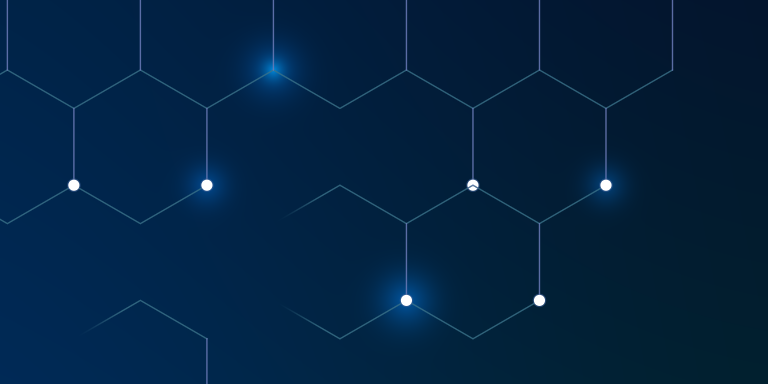
A WebGL 1 fragment shader for this background:

```glsl
precision highp float;
uniform vec2 u_resolution;

#define SIDE 0.2
#define COLUMN 0.17321
#define ORIGIN vec2(0.0192, 0.8177)
#define LINE_HALF 0.0018
#define DOT_RADIUS 0.0145
#define UPRIGHT_COLOR vec3(0.42, 0.48, 0.72)
#define SLANT_COLOR vec3(0.23, 0.45, 0.54)
#define GLOW_BLUE vec3(0.0, 0.24, 0.46)
#define GLOW_TEAL vec3(0.0, 0.30, 0.34)

// Lattice vertex: each row zigzags between raised and lowered points
vec2 vertex(float column, float row) {
  float lowered = mod(column + row, 2.0);
  return ORIGIN + vec2(column * COLUMN, -1.5 * SIDE * row - 0.5 * SIDE * lowered);
}

// x: distance to the segment, y: position along it
vec2 segment(vec2 p, vec2 a, vec2 b) {
  vec2 ab = b - a;
  float t = clamp(dot(p - a, ab) / dot(ab, ab), 0.0, 1.0);
  return vec2(length(p - a - ab * t), t);
}

float cover(float d, float radius, float pixel) {
  return clamp((radius - d) / pixel + 0.5, 0.0, 1.0);
}

float within(float k, vec2 span) {
  return step(span.x - 0.5, k) * step(k, span.y + 0.5);
}

// Two column spans per row that carry slanted edges
vec4 slantSpans(float row) {
  if (row < 0.5) return vec4(-1.0, 9.0, 20.0, 20.0);
  if (row < 1.5) return vec4(-1.0, 2.0, 4.0, 8.0);
  if (row < 2.5) return vec4(1.0, 2.0, 4.0, 7.0);
  return vec4(20.0);
}

// Two column spans per row that carry upright edges
vec4 uprightSpans(float row) {
  if (row < 0.5) return vec4(0.0, 10.0, 20.0, 20.0);
  if (row < 1.5) return vec4(1.0, 3.0, 7.0, 9.0);
  if (row < 2.5) return vec4(6.0, 8.0, 20.0, 20.0);
  return vec4(3.0, 3.0, 20.0, 20.0);
}

float glow(vec2 p, vec2 center, float radius) {
  float d = length(p - center) / radius;
  return 0.55 * exp(-d * d) + 0.45 * exp(-3.0 * d);
}

vec3 backdrop(vec2 uv) {
  vec3 left = mix(vec3(0.0, 0.165, 0.345), vec3(0.0, 0.14, 0.285), uv.y);
  vec3 right = mix(vec3(0.005, 0.125, 0.18), vec3(0.012, 0.08, 0.175), uv.y);
  return mix(left, right, smoothstep(-0.15, 1.1, uv.x));
}

void main() {
  vec2 p = gl_FragCoord.xy / u_resolution.y;
  float pixel = 1.0 / u_resolution.y;
  vec3 color = backdrop(gl_FragCoord.xy / u_resolution);

  // Soft lights on chosen vertices
  color += GLOW_BLUE * 0.75 * glow(p, vertex(4.0, 0.0), 0.075);
  color += GLOW_TEAL * 0.8 * glow(p, vertex(4.0, 0.0), 0.03);
  color += GLOW_BLUE * 0.7 * glow(p, vertex(3.0, 1.0), 0.055);
  color += GLOW_BLUE * 0.7 * glow(p, vertex(9.0, 1.0), 0.055);
  color += GLOW_BLUE * 0.9 * glow(p, vertex(6.0, 2.0), 0.075);

  // Gather edges and nodes of the partial honeycomb
  float slant = 0.0;
  float upright = 0.0;
  float node = 0.0;
  float rim = 0.0;
  for (int j = 0; j < 4; j++) {
    float row = float(j);
    vec4 slants = slantSpans(row);
    vec4 uprights = uprightSpans(row);
    for (int i = 0; i < 12; i++) {
      float k = float(i) - 1.0;
      vec2 a = vertex(k, row);

      // The first edge of every span fades in from its left end
      vec2 s = segment(p, a, vertex(k + 1.0, row));
      float first = max(within(k, slants.xx), within(k, slants.zz));
      float fade = mix(1.0, smoothstep(0.03, 0.8, s.y), first);
      float shown = max(within(k, slants.xy), within(k, slants.zw));
      slant = max(slant, shown * fade * cover(s.x, LINE_HALF, pixel));

      // Uprights stand on raised vertices; inner rows end in a node
      float raised = 1.0 - mod(k + row, 2.0);
      float present = raised * max(within(k, uprights.xy), within(k, uprights.zw));
      float d = segment(p, a, a + vec2(0.0, SIDE)).x;
      upright = max(upright, present * cover(d, LINE_HALF, pixel));
      float hasNode = present * within(row, vec2(1.0, 2.0));
      float r = length(p - a);
      node = max(node, hasNode * cover(r, DOT_RADIUS, pixel));
      rim = max(rim, hasNode * cover(r, DOT_RADIUS + 0.003, pixel));
    }
  }

  // One node lets the slanted edges pass over it
  float overlaid = step(length(p - vertex(7.0, 1.0)), 2.0 * DOT_RADIUS);
  node *= 1.0 - 0.85 * slant * overlaid;

  color = mix(color, SLANT_COLOR, 0.8 * slant);
  color = mix(color, UPRIGHT_COLOR, 0.85 * upright);
  color = mix(color, vec3(0.22, 0.36, 0.58), 0.6 * rim);
  color = mix(color, vec3(1.0), node);
  gl_FragColor = vec4(color, 1.0);
}
```
